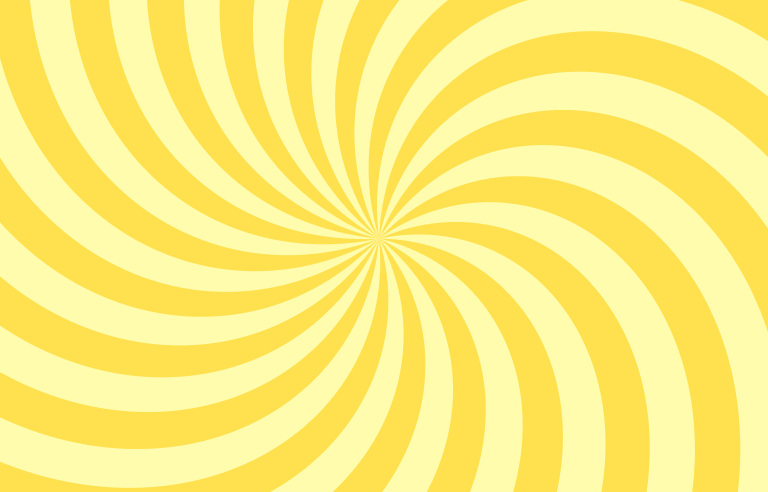
Reproduce this background procedurally as a WebGL 2 fragment shader.

```glsl
#version 300 es
precision highp float;

uniform vec2 u_resolution;
out vec4 fragColor;

const vec3 CREAM = vec3(1.0, 0.99, 0.68);
const vec3 GOLD = vec3(1.0, 0.88, 0.31);
const vec2 HUB = vec2(0.4935, 0.515);
const float RAY_PAIRS = 18.0;

// Ray bending: a quadratic twist that grows with the radius
float twist(float radius, float start, float linear, float curve) {
    return start - radius * (linear + curve * radius);
}

// Uneven fan: widens rays on one side and narrows them on the other
float fan(float angle, float amount, float tilt) {
    return amount * sin(angle + tilt);
}

// Smooth coverage of the positive half of a wave
float coverage(float wave, float slope, float pixel) {
    return clamp(0.5 + wave / (slope * pixel), 0.0, 1.0);
}

// Alternating curved rays around the origin; 1 inside a gold ray
float swirl(vec2 p, float pixel) {
    const float START = 1.337, LINEAR = 0.988, CURVE = 0.38;
    const float SPREAD = 0.199, TILT = 0.262;
    float radius = max(length(p), 0.25 * pixel);
    float angle = atan(p.y, p.x + 1e-6);
    float phase = twist(radius, START, LINEAR, CURVE) + fan(angle, SPREAD, TILT) - angle;

    // Analytic gradient keeps edges smooth, also across the angle seam
    vec2 gradient = vec2(LINEAR + 2.0 * CURVE * radius,
                         (1.0 - SPREAD * cos(angle + TILT)) / radius);
    return coverage(sin(RAY_PAIRS * phase), RAY_PAIRS * length(gradient), pixel);
}

void main() {
    vec2 p = (gl_FragCoord.xy - HUB * u_resolution) / u_resolution.y;
    float gold = swirl(p, 1.0 / u_resolution.y);
    fragColor = vec4(mix(CREAM, GOLD, gold), 1.0);
}
```
